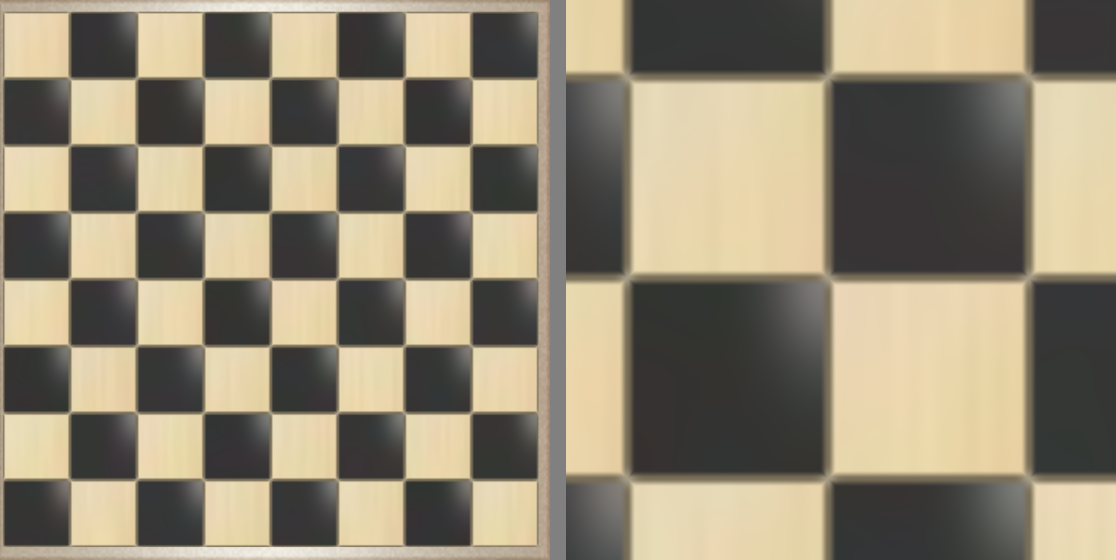
Left: the whole. Right: its middle third, enlarged.
A Shadertoy shader for this pattern:

```glsl
// An 8 x 8 checkerboard of cream and charcoal tiles in a thin brushed metal frame.
// Tiles come from floor and fract of board space; each dark tile has a soft glint
// in its upper right corner, and hashed noise adds faint streaks and stains.

#define TILES 8.0
#define BOARD_MIN vec2(0.0055, 0.0235)
#define BOARD_MAX vec2(0.9790, 0.9790)
#define JOINT_WIDTH 0.042
#define GLINT 0.27
#define STAIN 0.028
#define CREAM vec3(0.915, 0.842, 0.665)
#define PALE_CREAM vec3(0.910, 0.850, 0.715)
#define CHARCOAL vec3(0.208, 0.205, 0.203)
#define JOINT vec3(0.475, 0.435, 0.345)
#define METAL vec3(0.705, 0.650, 0.570)
#define SHEEN vec3(0.930, 0.915, 0.875)

float hash(vec2 p) {
    vec3 q = fract(vec3(p.xyx) * 0.1031);
    q += dot(q, q.yzx + 33.33);
    return fract((q.x + q.y) * q.z);
}

float noise(vec2 p) {
    vec2 i = floor(p), f = fract(p);
    f = f * f * (3.0 - 2.0 * f);
    return mix(mix(hash(i), hash(i + vec2(1, 0)), f.x),
               mix(hash(i + vec2(0, 1)), hash(i + vec2(1, 1)), f.x), f.y);
}

// Uneven warm and cool discolouration
vec3 stain(vec2 p) {
    float warm = noise(p * 2.3 + 7.0) - 0.5;
    float cool = noise(p * 2.3 + 61.0) - 0.5;
    return STAIN * vec3(warm, -0.5 * warm, cool);
}

vec3 lightTile(vec2 f, vec2 board) {
    float diagonal = smoothstep(-0.5, 0.8, f.y - f.x);
    vec3 color = mix(CREAM, PALE_CREAM, diagonal);
    color -= vec3(0.02, 0.035, 0.03) * smoothstep(0.55, 1.0, f.x) * (1.0 - 0.5 * f.y);
    float streak = noise(vec2(board.x * 14.0, board.y * 1.2)) - 0.5;
    return color + 0.025 * streak + stain(board);
}

vec3 darkTile(vec2 f, vec2 board) {
    vec2 corner = (1.0 - f) * vec2(3.0, 1.9);
    float glint = exp(-dot(corner, corner) * 1.6);
    float haze = 0.03 * smoothstep(0.5, 1.0, f.x) * f.y;
    vec3 color = CHARCOAL + (GLINT * glint + haze) * vec3(1.0, 0.98, 0.93);
    return color + stain(board + 40.0);
}

vec3 checkerboard(vec2 board, float pixel) {
    vec2 cell = clamp(floor(board), 0.0, TILES - 1.0);
    vec2 f = clamp(board - cell, 0.0, 1.0);
    bool isDark = mod(cell.x + cell.y, 2.0) < 0.5;
    vec3 color = isDark ? darkTile(f, board) : lightTile(f, board);
    color += 0.016 * (hash(cell + 3.0) - 0.5);

    // Soft seams, brighter where four tiles meet
    vec2 edge = min(f, 1.0 - f);
    float width = max(JOINT_WIDTH, pixel);
    float seam = 1.0 - smoothstep(0.0, width, min(edge.x, edge.y));
    float crossing = exp(-dot(edge, edge) / (width * width));
    vec3 seamColor = JOINT + 0.17 * crossing;
    return mix(color, seamColor, seam);
}

vec3 metalFrame(vec2 uv) {
    // Horizontal rails shine in the middle, side rails stay dull
    float rail = step(uv.y, BOARD_MIN.y) + step(BOARD_MAX.y, uv.y);
    float across = (uv.x - 0.48) / 0.30;
    float shine = rail * exp(-across * across);
    vec3 color = mix(METAL, SHEEN, shine);
    color += vec3(0.03, 0.0, -0.005) * smoothstep(0.97, 1.0, uv.x);

    // Brown outer rim and a fine grain
    float rim = min(min(uv.x + 0.004, 1.0 - uv.x), min(uv.y, 1.0 - uv.y));
    color = mix(color * vec3(0.86, 0.81, 0.76), color, smoothstep(0.0, 0.009, rim));
    return color + 0.05 * (noise(uv * 210.0) - 0.5);
}

void mainImage(out vec4 fragColor, in vec2 fragCoord) {
    vec2 uv = fragCoord / iResolution.xy;
    vec2 board = (uv - BOARD_MIN) / (BOARD_MAX - BOARD_MIN) * TILES;
    float pixel = TILES / min(iResolution.x, iResolution.y);

    // Distance to the board rim, in tile units
    vec2 away = abs(board - 0.5 * TILES) - 0.5 * TILES;
    float outside = max(away.x, away.y);
    float frameMask = smoothstep(-pixel, pixel, outside);

    vec3 color = mix(checkerboard(board, pixel), metalFrame(uv), frameMask);
    fragColor = vec4(clamp(color, 0.0, 1.0), 1.0);
}
```
